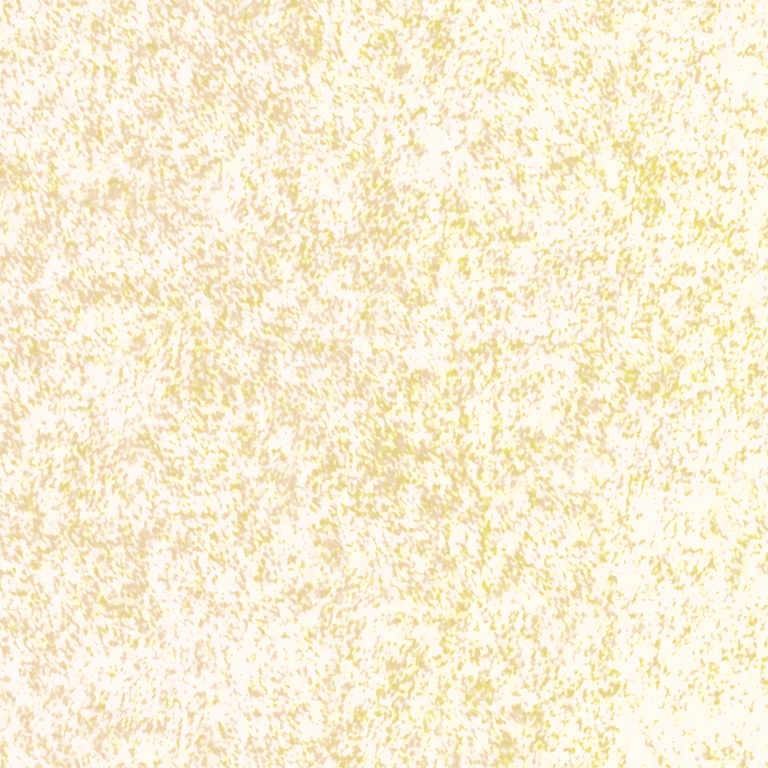
This texture is drawn by a Shadertoy shader. Its source:

```glsl
// Fine ochre, peach and yellow speckle scattered over warm white paper.

vec2 hashGradient(vec2 cell) {
    uvec2 q = uvec2(ivec2(cell) + 4096);
    uint h = q.x * 1597334677u ^ q.y * 3812015801u;
    h = (h ^ (h >> 15)) * 2246822519u;
    h ^= h >> 13;
    float angle = float(h & 65535u) / 65536.0 * 6.28319;
    return vec2(cos(angle), sin(angle));
}

// Gradient noise, roughly -0.7 to 0.7
float noise(vec2 p) {
    vec2 i = floor(p), f = p - i;
    vec2 u = f * f * f * (f * (f * 6.0 - 15.0) + 10.0);
    float a = dot(hashGradient(i), f);
    float b = dot(hashGradient(i + vec2(1, 0)), f - vec2(1, 0));
    float c = dot(hashGradient(i + vec2(0, 1)), f - vec2(0, 1));
    float d = dot(hashGradient(i + vec2(1, 1)), f - vec2(1, 1));
    return mix(mix(a, b, u.x), mix(c, d, u.x), u.y);
}

// Small upright grains, sheared sideways by the given lean
float grain(vec2 p, float lean) {
    p.x += lean * p.y;
    return 0.8 * noise(p * vec2(150, 108)) + 0.5 * noise(p * vec2(240, 195) + 37.0);
}

void mainImage(out vec4 fragColor, in vec2 fragCoord) {
    vec2 uv = fragCoord / iResolution.xy;

    // Grains lean left or right from one region to the next
    float side = smoothstep(-0.1, 0.1, noise(uv * 5.0 + 11.0) + 0.4 * (uv.x - 0.5));
    float speckle = mix(grain(uv, 0.3), grain(uv + 3.0, -0.15), side);

    // Upright clumps of several sizes, thinning to the right and bottom
    float clump = 0.42 * noise(uv * vec2(72, 50) + 15.0) + 0.36 * noise(uv * vec2(36, 25) + 9.0);
    clump += 0.20 * noise(uv * vec2(15, 11) + 31.0) + 0.14 * noise(uv * 4.0 + 5.0);
    clump += 0.05 - 0.10 * smoothstep(0.5, 1.0, uv.x) - 0.06 * smoothstep(0.45, 0.0, uv.y);
    float pigment = speckle + clump;

    // Hue drifts from peach at the left to yellow at the right
    float hue = 0.9 * noise(uv * vec2(64, 52) + 21.0) + 0.4 * noise(uv * 6.0 + 2.0);
    hue += 0.45 * (uv.x - 0.5);
    float warmth = smoothstep(-0.35, 0.4, hue);

    // Soft stain that follows the clumps more than the grains
    float stain = smoothstep(-0.24, 0.26, clump + 0.35 * speckle);
    vec3 paper = mix(vec3(1.0, 0.975, 0.96), vec3(1.0, 0.985, 0.935), warmth);
    vec3 cream = mix(vec3(0.99, 0.945, 0.86), vec3(0.995, 0.965, 0.76), warmth);
    vec3 color = mix(paper, cream, stain);

    // Crisp grains, deepest where they crowd together
    vec3 ochre = mix(vec3(0.925, 0.825, 0.69), vec3(0.90, 0.82, 0.54), warmth);
    ochre = mix(ochre, vec3(0.92, 0.87, 0.48), smoothstep(0.3, 0.6, hue));
    float core = smoothstep(0.01, 0.20, pigment) * mix(0.5, 1.0, smoothstep(0.1, 0.55, pigment));
    color = mix(color, ochre, core);
    fragColor = vec4(color, 1.0);
}
```
